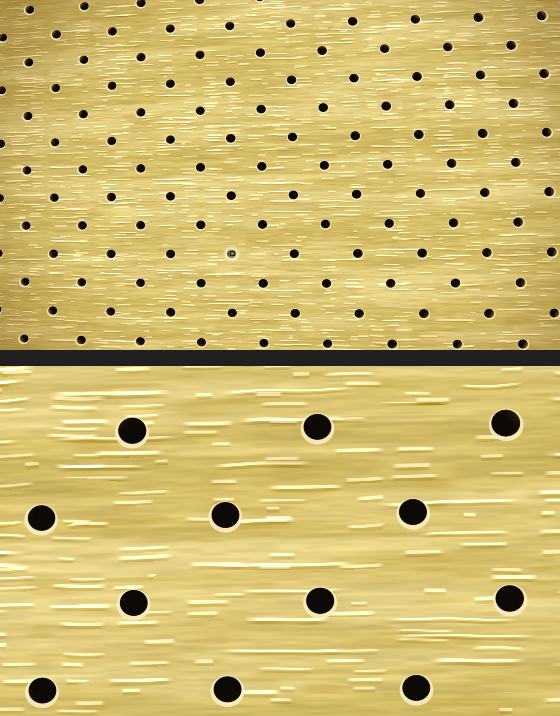
Top, the full canvas; bottom, a detail of the centre.
Reproduce this texture procedurally as a Shadertoy shader.

```glsl
// Bamboo board with staggered drilled holes, horizontal grain, scratches and one plugged hole.
#define BOARD_HEIGHT 480.0
#define BOARD_CENTER vec2(390.0, 270.0)
#define LATTICE_ORIGIN vec2(275.0, 229.5)
#define PITCH vec2(41.55, 39.15)
#define HOLE_RADIUS 6.1
#define RIM_WIDTH 1.3
#define PLUG_NODE vec2(1.0, 3.0)
#define GRAIN_AMOUNT 0.11
#define SCRATCH_AMOUNT 0.36
#define SCRATCH_CHANCE 0.34

const vec3 BAMBOO = vec3(0.83, 0.74, 0.41);
const vec3 BAMBOO_SHADE = vec3(0.62, 0.51, 0.22);
const vec3 BAMBOO_LIGHT = vec3(0.88, 0.81, 0.55);
const vec3 CREAM = vec3(0.98, 0.94, 0.76);
const vec3 HOLE_BLACK = vec3(0.05, 0.035, 0.025);
const vec3 HOLE_WALL = vec3(0.37, 0.25, 0.09);
const vec3 PLUG_GREY = vec3(0.52, 0.49, 0.38);

float hash(vec2 p) {
    vec3 q = fract(vec3(p.xyx) * 0.1031);
    q += dot(q, q.yzx + 33.33);
    return fract((q.x + q.y) * q.z);
}

float noise(vec2 p) {
    vec2 i = floor(p), f = fract(p);
    f = f * f * (3.0 - 2.0 * f);
    return mix(mix(hash(i), hash(i + vec2(1, 0)), f.x),
               mix(hash(i + vec2(0, 1)), hash(i + vec2(1, 1)), f.x), f.y);
}

// Lattice index to board position, with lens and perspective bending
vec2 latticeToBoard(vec2 g) {
    float u = g.x, v = g.y;
    vec2 bend = vec2(u * u * (0.26 - 0.009 * u) + v * (0.2 + 0.14 * u),
                     0.14 * v * v + u * (0.22 * v - 0.69) - 0.0065 * v * u * u);
    return LATTICE_ORIGIN + g * PITCH + bend;
}

// Inverse of the above by fixed-point iteration
vec2 boardToLattice(vec2 p) {
    vec2 g = (p - LATTICE_ORIGIN) / PITCH;
    for (int i = 0; i < 5; i++) g += (p - latticeToBoard(g)) / PITCH;
    return g;
}

// Short raised fibres: bright strokes with a thin shadow below
float scratches(vec2 p, vec2 cell, float seed, float aa) {
    p.y += 1.4 * noise(p * vec2(0.05, 0.02) + seed);
    vec2 id = floor(p / cell), f = p - (id + 0.5) * cell;
    vec2 key = id + seed * 17.0;
    float clump = noise(p * vec2(0.006, 0.022) + seed);
    float present = step(hash(key), SCRATCH_CHANCE * (0.35 + 1.3 * clump));
    float halfLength = cell.x * mix(0.1, 0.45, hash(key + 3.7));
    f.x -= (hash(key + 8.1) - 0.5) * (cell.x - 2.0 * halfLength);
    f.y -= (hash(key + 5.3) - 0.5) * cell.y * 0.4;
    float ends = smoothstep(halfLength, halfLength * 0.6, abs(f.x));
    float width = 0.35 + 0.5 * hash(key + 1.9);
    float bright = smoothstep(width + aa, width - 0.5 * aa, abs(f.y));
    float dark = smoothstep(width + aa, width - 0.5 * aa, abs(f.y - 1.5));
    return present * ends * (bright - 0.4 * dark);
}

vec3 boardColor(vec2 p, vec2 g, float aa) {
    vec2 w = g * PITCH;
    float broad = noise(w * vec2(0.004, 0.045)) + noise(w * vec2(0.012, 0.14) + 40.0);
    float fine = noise(w * vec2(0.025, 0.5)) + noise(w * vec2(0.09, 0.85) + 70.0);
    vec3 col = mix(BAMBOO, BAMBOO_LIGHT, smoothstep(0.6, 1.6, broad) * 0.65);
    col += GRAIN_AMOUNT * (0.45 * (broad - 1.0) + 0.7 * (fine - 1.0)) * vec3(1.0, 1.0, 0.8);
    // Amber flecks in the fibre
    float fleck = smoothstep(0.72, 0.9, noise(w * vec2(0.04, 0.35) + 15.0));
    col = mix(col, vec3(0.77, 0.64, 0.28), 0.35 * fleck);
    float marks = scratches(w, vec2(74.0, 6.5), 1.0, aa)
                + scratches(w, vec2(31.0, 4.3), 5.0, aa) * 0.8;
    col += SCRATCH_AMOUNT * marks * vec3(0.6, 0.65, 1.0);
    // Darker towards the sides and corners
    vec2 q = (p - BOARD_CENTER) / vec2(410.0, 370.0);
    float vignette = smoothstep(0.35, 1.5, dot(q, q));
    return mix(col * 1.02, BAMBOO_SHADE + 0.4 * (col - BAMBOO), 0.85 * vignette);
}

void mainImage(out vec4 fragColor, in vec2 fragCoord) {
    float aa = BOARD_HEIGHT / iResolution.y;
    vec2 p = vec2(fragCoord.x, iResolution.y - fragCoord.y) * aa;
    vec2 g = boardToLattice(p);
    vec3 col = boardColor(p, g, aa * 0.6);

    // Nearest node of the staggered lattice
    vec2 diagonal = floor(0.5 * vec2(g.x + g.y, g.x - g.y) + 0.5);
    vec2 node = vec2(diagonal.x + diagonal.y, diagonal.x - diagonal.y);
    vec2 center = latticeToBoard(node);
    vec2 d = (p - center) * vec2(0.96, 1.03);
    vec2 outward = (center - BOARD_CENTER) / 400.0;
    float radius = HOLE_RADIUS + 0.0009 * (center.x - 390.0) + 0.3 * (hash(node + 50.0) - 0.5);

    // Bevelled rim, brightest below and on the outer side
    float rim = length(d - vec2(0.8 * outward.x, 0.9)) - radius - RIM_WIDTH;
    col = mix(col, CREAM, 0.85 * smoothstep(0.6 * aa, -0.6 * aa, rim));

    // Dark bore with a lit wall on the outer side
    float lit = smoothstep(0.15, 0.85, dot(d / radius, outward) + 0.15 * hash(node + 9.0));
    vec3 inside = mix(HOLE_BLACK, HOLE_WALL, lit);
    if (node == PLUG_NODE) {
        col = mix(col, CREAM, 0.8 * smoothstep(13.0, 7.0, length(d)));
        vec2 s = abs(d - vec2(1.0, -0.5));
        float socket = abs(max(s.x, s.y) - 2.8) - 0.6;
        inside = mix(PLUG_GREY, HOLE_BLACK, 0.85 * smoothstep(0.5 * aa, -0.5 * aa, socket));
        inside *= mix(0.45, 1.0, smoothstep(-5.5, -2.0, d.x));
    }
    col = mix(col, inside, smoothstep(0.6 * aa, -0.6 * aa, length(d) - radius));
    fragColor = vec4(clamp(col, 0.0, 1.0), 1.0);
}
```
